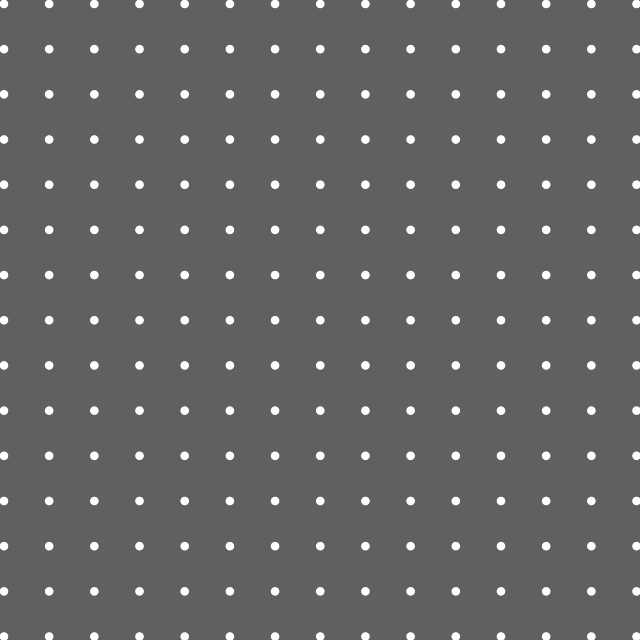
Write a Shadertoy shader that draws this pattern.

```glsl
// Square grid of small white dots, 15 by 15, on a flat mid-grey ground.

#define PITCH       0.0706
#define DOT_RADIUS  0.0067
#define EDGE_SOFT   0.0009
#define GRID_CENTER vec2(0.5004, 0.4996)
#define GROUND      vec3(0.378)
#define DOT_COLOR   vec3(0.995)

// Signed distance to the nearest dot of the grid
float dotGridDistance(vec2 p) {
    vec2 cell = fract((p - GRID_CENTER) / PITCH + 0.5) - 0.5;
    return length(cell * PITCH) - DOT_RADIUS;
}

void mainImage(out vec4 fragColor, in vec2 fragCoord) {
    vec2 uv = fragCoord / iResolution.xy;

    // Edge width never falls below about one pixel
    float soft = max(EDGE_SOFT, 0.6 / iResolution.y);
    float coverage = 1.0 - smoothstep(-soft, soft, dotGridDistance(uv));

    fragColor = vec4(mix(GROUND, DOT_COLOR, coverage), 1.0);
}
```
